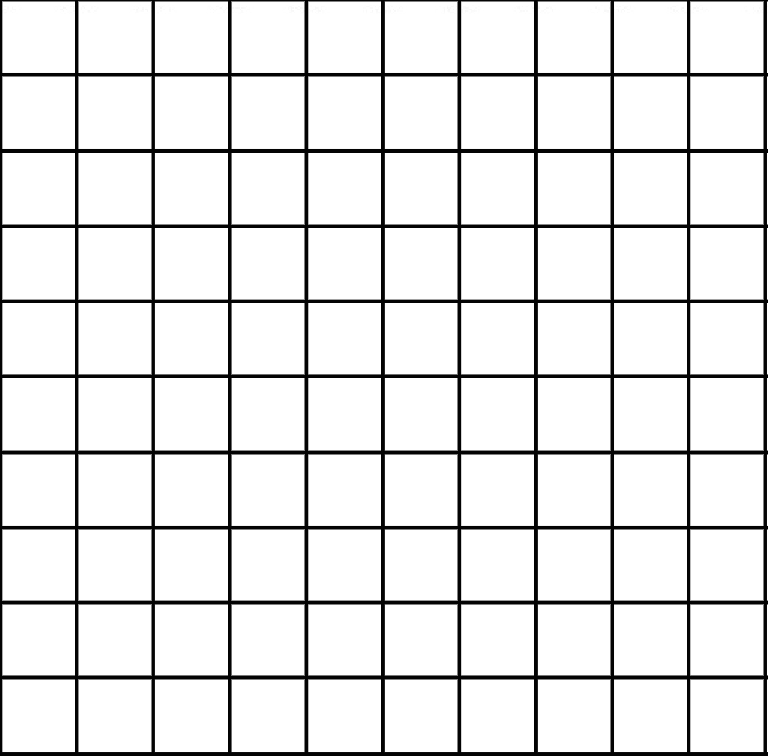
Reproduce this pattern procedurally as a WebGL 1 fragment shader.

```glsl
precision highp float;

uniform vec2 u_resolution;

const vec2 UNITS = vec2(512.0, 504.0);  // design units across the canvas
const vec2 PITCH = vec2(51.0, 50.25);   // rule spacing
const float CORE = 1.0;                 // half width of the solid rule
const vec3 INK = vec3(0.01);
const vec3 PAPER = vec3(1.0);

float hash(vec2 p) {
    vec3 q = fract(vec3(p.xyx) * 0.1031);
    q += dot(q, q.yzx + 33.33);
    return fract((q.x + q.y) * q.z);
}

// Box-filtered coverage of the interval from low to high
float bandCoverage(float position, float low, float high, float pixel) {
    float enter = clamp((position - low) / pixel + 0.5, 0.0, 1.0);
    float leave = clamp((high - position) / pixel + 0.5, 0.0, 1.0);
    return enter * leave;
}

// One family of rules on whole units, with a soft fringe on the chosen side
float rules(float position, float pitch, float side, float seed, float pixel) {
    float index = floor(position / pitch + 0.5);
    float center = floor(index * pitch + 0.5);
    float fringe = 0.15 + 0.55 * hash(vec2(index, seed));
    float offset = (position - center) * side;
    return bandCoverage(offset, -CORE, CORE + fringe, pixel);
}

// Faint speckles just below the top rule, gathered beside the columns
float topGrain(vec2 position, float pitch) {
    float band = smoothstep(3.0, 5.0, position.y)
               * (1.0 - smoothstep(7.0, 10.0, position.y));
    float fromColumn = abs(fract(position.x / pitch + 0.5) - 0.5) * pitch;
    float gather = 1.0 - smoothstep(8.0, 18.0, fromColumn);
    float speckle = smoothstep(0.5, 1.0, hash(floor(position)));
    return 0.03 * band * gather * speckle;
}

void main() {
    vec2 pixel = UNITS / u_resolution;
    vec2 position = gl_FragCoord.xy * pixel;
    position.y = UNITS.y - position.y;  // rows count down from the top

    float columns = rules(position.x, PITCH.x, 1.0, 3.0, pixel.x);
    float rows = rules(position.y, PITCH.y, -1.0, 17.0, pixel.y);

    vec3 paper = PAPER - topGrain(position, PITCH.x);
    gl_FragColor = vec4(mix(paper, INK, max(columns, rows)), 1.0);
}
```
